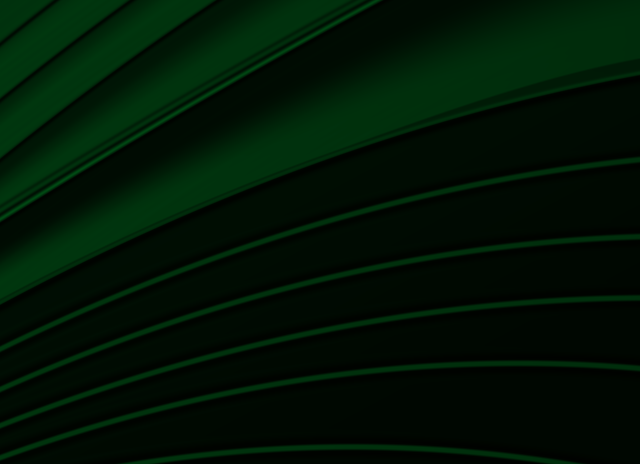
Reproduce this background procedurally as a WebGL 1 fragment shader.

```glsl
precision highp float;
// Dark green leaf: steep folds at the upper left, fine glowing ribs fanning out below.

uniform vec2 u_resolution;

#define LIT 0.212          // green level of lit surfaces and ribs
#define SHADE 0.060        // green level of the dark leaf
#define DEEP 0.026         // green level of the darkest leaf
#define RIB_HALF 0.0072    // half thickness of a rib
#define CREASE 0.0065      // thickness of a fold crease
#define STREAK 0.07        // strength of the fine grain

float hash(float n) {
    return fract(sin(n * 127.1) * 43758.5) * 2.0 - 1.0;
}

// One dimensional gradient noise
float noise(float s) {
    float i = floor(s), f = s - i;
    float w = f * f * f * (f * (f * 6.0 - 15.0) + 10.0);
    return 2.0 * mix(hash(i) * f, hash(i + 1.0) * (f - 1.0), w);
}

float bell(float d, float width) {
    return exp(-d * d / (width * width));
}

// Depth below the top edge of upper fold j
float foldDepth(float j, float x) {
    float depth = 0.093 + 0.117 * j + 0.004 * j * j - 1.11 * x + 0.29 * x * x;
    return depth + step(2.5, j) * (0.25 * x - 0.19 * x * x);
}

// Depth below the top edge of rib i: a parabola through left, middle and right heights
float ribDepth(float i, float x) {
    vec3 h = vec3(0.657, 0.349, 0.162) + i * vec3(0.1, 0.138, 0.19)
           - i * i * vec3(0.0044, 0.0055, 0.008);
    h += step(4.5, i) * vec3(0.014, 0.0625, 0.117);
    h.z -= 0.018 * max(0.0, 1.0 - abs(i - 3.0));
    float curve = 2.0 * (h.x + h.z - 2.0 * h.y);
    return h.x + (h.z - h.x - curve) * x + curve * x * x;
}

// Lit strips, each rising from shadow under its fold to light at the next edge
float foldedLeaf(float x, float v, float rim, float soft) {
    float level = LIT * 0.92;
    for (int k = 0; k < 4; k++) {
        float j = float(k);
        float top = foldDepth(j, x);
        float next = k == 3 ? rim : foldDepth(j + 1.0, x);
        float d = v - top;
        float t = d / max(next - top, 0.01);
        float light = smoothstep(0.1 * j - 0.05, 0.45 + 0.1 * j, t);
        float strip = LIT * mix(0.78 - 0.19 * j, 1.0 - 0.2 * x, light);
        level = mix(level, strip, smoothstep(-soft, soft, d));
        level *= 1.0 - 0.75 * bell(d - 0.003, CREASE);
        // The lowest fold carries two more parallel creases
        if (k == 3) {
            level *= 1.0 - 0.7 * bell(d + 0.017, CREASE * 0.8);
            level *= 1.0 - 0.4 * bell(d + 0.034, CREASE * 0.8);
            level += 0.09 * bell(d + 0.007, CREASE * 0.6);
        }
    }
    // Fine grain running along the folds
    float along = v + 1.05 * x - 0.25 * x * x;
    return level * (1.0 + STREAK * noise(along * 60.0) * (1.0 - x));
}

void main() {
    vec2 p = gl_FragCoord.xy / u_resolution;
    float x = p.x, v = 1.0 - p.y;
    float soft = max(0.002, 0.8 / u_resolution.y);

    // Folded upper leaf with a shaded lip above its rim
    float rim = ribDepth(0.0, x);
    float d = v - rim;
    float upper = foldedLeaf(x, v, rim, soft);
    float lip = 0.012 + 0.024 * smoothstep(0.5, 1.0, x);
    upper *= 1.0 - 0.42 * smoothstep(-lip - 0.003, -lip + 0.003, d);
    upper = mix(upper, LIT * 0.82, bell(d + 0.005, 0.0045));

    // Dark lower leaf, fading towards the lower right
    float fade = smoothstep(0.25, 1.15, 0.55 * x + 0.75 * v);
    float lower = mix(SHADE, DEEP, fade);
    lower *= 1.0 - 0.8 * bell(d - 0.007, 0.010);
    float level = mix(upper, lower, smoothstep(-soft, soft, d));

    // Glowing ribs, each between two dark grooves
    for (int k = 1; k < 6; k++) {
        float r = v - ribDepth(float(k), x);
        float groove = bell(abs(r) - 0.013, 0.009);
        float faint = bell(r + 0.032, 0.004) + bell(r - 0.030, 0.004);
        level *= 1.0 - 0.65 * groove;
        level += 0.008 * faint * (1.0 - x);
        float body = 1.0 - smoothstep(RIB_HALF - 0.003 - soft, RIB_HALF + soft, abs(r));
        level = mix(level, LIT * (0.96 - 0.12 * x), body);
    }

    gl_FragColor = vec4(0.0, level, max(0.0, 0.285 * level - 0.005), 1.0);
}
```
